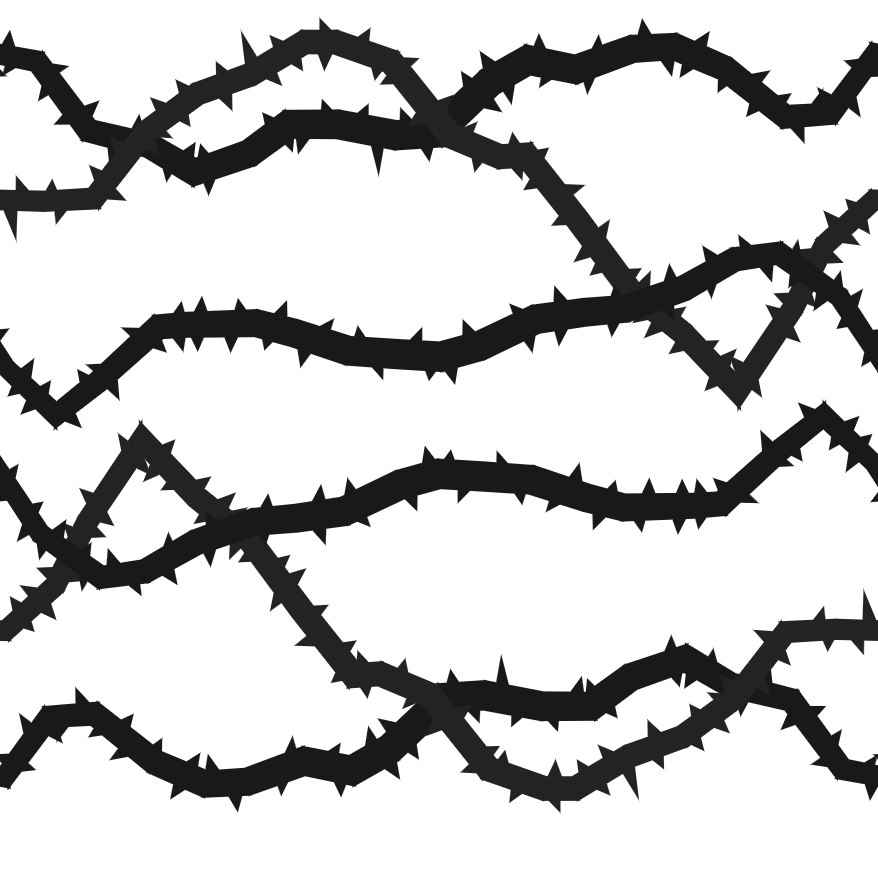
Give the GLSL for this pattern, as a Shadertoy shader.

```glsl
// Thorny vines on white: three angular bands and their half-turn copies.
// Each band joins jittered knots on a periodic curve of layered sines with
// mitred segments; thorns are sheared triangles scattered along both sides.

const float TAU = 6.2831853;
const float TILE_WIDTH = 0.982;   // horizontal period, in canvas heights
const float KNOTS = 18.0;         // knots per period
const vec2 TURN_CENTRE = vec2(0.491, 0.5365);
const vec3 PAPER = vec3(1.0);
const vec3 DARK_BARK = vec3(0.097);
const vec3 LIGHT_BARK = vec3(0.138);

struct Vine {
    float mean;               // heights in thousandths of the canvas
    vec4 cosLow, sinLow;      // harmonics 1 to 4
    vec3 cosHigh, sinHigh;    // harmonics 5 to 7
    vec2 girth;               // half width at the sides, gain in the middle
    float seed;
};

vec3 hash3(vec3 p) {
    p = fract(p * vec3(0.1031, 0.1130, 0.0973) + 0.137);
    p += dot(p, p.yxz + 33.33);
    return fract((p.xxy + p.yxx) * p.zyx);
}

// Jittered point of the vine's centre line
vec2 knot(Vine v, float index) {
    float jitter = hash3(vec3(mod(index, KNOTS), v.seed, 7.0)).x - 0.5;
    float t = (index + 0.5 * jitter) / KNOTS;
    vec4 low = TAU * t * vec4(1, 2, 3, 4);
    vec3 high = TAU * t * vec3(5, 6, 7);
    float y = v.mean + dot(v.cosLow, cos(low)) + dot(v.sinLow, sin(low))
            + dot(v.cosHigh, cos(high)) + dot(v.sinHigh, sin(high));
    return vec2((t - 0.5) * TILE_WIDTH, y * 0.001);
}

float halfWidth(Vine v, float x) {
    return v.girth.x + v.girth.y * abs(cos(0.5 * TAU * x / TILE_WIDTH));
}

// q.x runs along the stem from the thorn's root, q.y outward from its edge
float thornDistance(vec2 q, float base, float height, float lean) {
    float rise = q.y / height;
    float side = abs(q.x - lean * rise) - base * (1.0 - rise);
    return max(side * height / length(vec2(height, base + abs(lean))), -q.y - 0.003);
}

// One or two thorns per side of a segment
float thornRow(vec2 q, float len, float width, vec2 id) {
    float d = 1.0;
    int count = len > 0.07 ? 2 : 1;
    for (int side = -1; side <= 1; side += 2) {
        for (int j = 0; j < count; j++) {
            vec3 r = hash3(vec3(id, float(side) * 3.0 + float(j) + 11.0));
            float root = len * (float(j) + 0.15 + 0.7 * r.x) / float(count);
            float height = mix(0.011, 0.019, r.y) + 0.016 * step(0.97, r.z);
            vec2 local = vec2(q.x - root, q.y * float(side) - width);
            d = min(d, thornDistance(local, mix(0.006, 0.008, r.y), height, 0.016 * (r.z - 0.5)));
        }
    }
    return d;
}

// Distance to the mitred band and its thorns near p
float vineDistance(vec2 p, Vine v) {
    float cell = floor((p.x / TILE_WIDTH + 0.5) * KNOTS);
    vec2 before = knot(v, cell - 2.0), a = knot(v, cell - 1.0), b = knot(v, cell);
    float d = 1.0;
    for (int i = -1; i <= 1; i++) {
        float index = cell + float(i);
        vec2 next = knot(v, index + 2.0);
        float len = length(b - a);
        vec2 dir = (b - a) / len;
        vec2 mitreA = normalize(dir + normalize(a - before));
        vec2 mitreB = normalize(dir + normalize(next - b));
        vec2 q = vec2(dot(p - a, dir), dot(p - a, vec2(-dir.y, dir.x)));
        float width = mix(halfWidth(v, a.x), halfWidth(v, b.x), clamp(q.x / len, 0.0, 1.0));
        // Slight overlap hides the seams between segments
        float ends = max(-dot(p - a, mitreA), dot(p - b, mitreB)) - 0.002;
        d = min(d, max(abs(q.y) - width, ends));
        d = min(d, thornRow(q, len, width, vec2(mod(index, KNOTS), v.seed)));
        before = a;
        a = b;
        b = next;
    }
    return d;
}

// Paint a vine and its half-turn copy
vec3 paintVine(vec3 color, vec2 p, Vine v, vec3 bark, float pixel) {
    float d = min(vineDistance(p, v), vineDistance(-p, v));
    return mix(color, bark, clamp(0.5 - d / pixel, 0.0, 1.0));
}

void mainImage(out vec4 fragColor, in vec2 fragCoord) {
    float pixel = 1.0 / iResolution.y;
    vec2 p = fragCoord * pixel - TURN_CENTRE;

    Vine outer = Vine(348.0, vec4(5, 4.7, 20, 4.4), vec4(-49.5, 9.7, 14, 15.3),
                      vec3(13.8, 5.8, 6.6), vec3(-3.4, 3.4, 5.7), vec2(0.0115, 0.0055), 1.0);
    Vine weaving = Vine(258.0, vec4(-81.7, 25.2, 30.2, 5.1), vec4(129.8, 5.8, -7.7, -16.5),
                        vec3(12.9, -3.4, -3.9), vec3(-7.1, -6.2, 8.4), vec2(0.0115, 0.0025), 2.0);
    Vine inner = Vine(98.0, vec4(5.9, -27.8, -10.1, -8), vec4(-35, -27.4, -26.4, -11),
                      vec3(1.2, 2.6, 2.5), vec3(-4.6, -4.1, 0.8), vec2(0.0105, 0.0065), 3.0);

    vec3 color = paintVine(PAPER, p, outer, DARK_BARK, pixel);
    color = paintVine(color, p, weaving, LIGHT_BARK, pixel);
    color = paintVine(color, p, inner, DARK_BARK, pixel);
    fragColor = vec4(color, 1.0);
}
```
